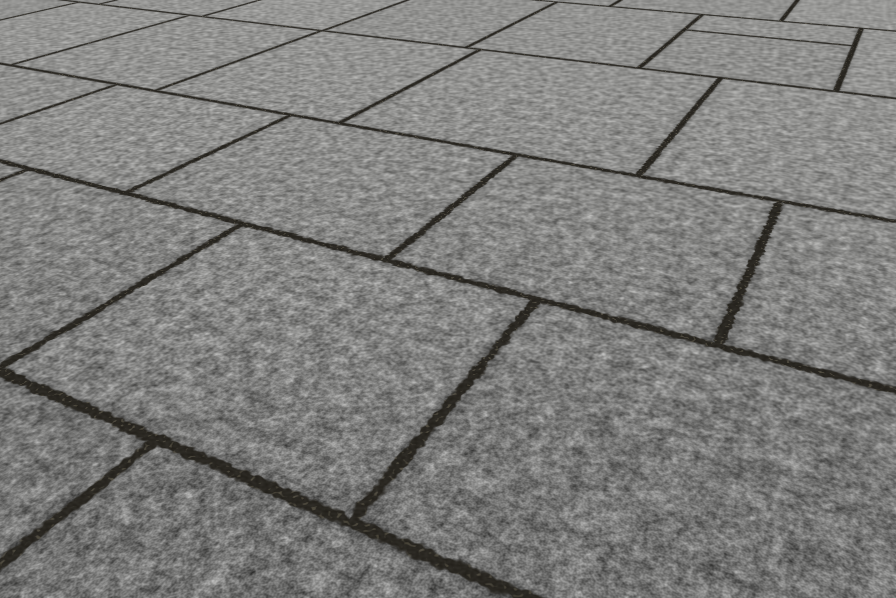
Write a Shadertoy shader that draws this texture.

```glsl
// Grey granite paving seen obliquely: each canvas point is projected onto the ground,
// split into courses and stones of uneven length, then given dark sandy joints
// and a mottled grain from several octaves of gradient noise.

#define HORIZON_HEIGHT 0.2947  // horizon above the top edge, in canvas heights
#define HORIZON_TILT   0.021
#define JOINT_HALF     0.0115  // half joint width, in ground units
#define JOINT_WEAR     0.005
#define GRAIN_CONTRAST 0.125
#define STONE_VARIATION 0.03
#define NEAR_STONE vec3(0.450, 0.450, 0.446)
#define FAR_STONE  vec3(0.580, 0.580, 0.572)
#define JOINT_DARK vec3(0.160, 0.150, 0.128)
#define JOINT_SAND vec3(0.400, 0.380, 0.320)

// Course boundaries going away from the viewer
const float COURSE_EDGE[7] = float[7](0.446, 1.235, 2.005, 2.822, 4.005, 5.197, 6.4);
// Per course: first joint, second joint, then the regular stone length
const vec3 COURSE[6] = vec3[6](
    vec3(0.380, 1.285, 0.900), vec3(0.852, 1.751, 0.919), vec3(0.437, 1.273, 0.950),
    vec3(0.859, 2.000, 0.950), vec3(0.407, 1.215, 0.865), vec3(0.800, 1.750, 0.930));
const float SPLIT_EDGE = 4.80; // one wide stone is cut lengthwise here

float hash(vec2 p) {
    vec3 q = fract(vec3(p.xyx) * 0.1031);
    q += dot(q, q.yzx + 33.33);
    return fract((q.x + q.y) * q.z);
}

float cornerSlope(vec2 cell, vec2 offset) {
    float angle = 6.2832 * hash(cell);
    return dot(vec2(cos(angle), sin(angle)), offset);
}

float gradientNoise(vec2 p) {
    vec2 i = floor(p), f = p - i;
    vec2 w = f * f * f * (f * (f * 6.0 - 15.0) + 10.0);
    vec2 e = vec2(1.0, 0.0);
    float low  = mix(cornerSlope(i, f), cornerSlope(i + e, f - e), w.x);
    float high = mix(cornerSlope(i + e.yx, f - e.yx), cornerSlope(i + 1.0, f - 1.0), w.x);
    return 1.4 * mix(low, high, w.y);
}

// Horizontal and depth position on the ground plane
vec2 groundFromCanvas(vec2 p) {
    float depth = p.y + HORIZON_HEIGHT + HORIZON_TILT * p.x;
    return vec2(1.592 - p.x, 0.557 * (p.x + 2.031)) / depth;
}

// Octaves fade as they become finer than the pixel footprint
float stoneGrain(vec2 ground, float footprint) {
    float sum = 0.0, frequency = 13.0;
    for (int i = 0; i < 5; i++) {
        float fade = 1.0 - smoothstep(0.35, 1.0, frequency * footprint);
        float weight = i == 0 ? 0.35 : 0.85;
        sum += weight * fade * gradientNoise(ground * frequency + 17.0 * float(i));
        frequency *= 2.1;
    }
    return sum;
}

float jointCover(float dist, float footprint) {
    float soft = 0.8 * footprint + 0.0015;
    return 1.0 - smoothstep(JOINT_HALF - soft, JOINT_HALF + soft, dist);
}

void mainImage(out vec4 fragColor, in vec2 fragCoord) {
    vec2 canvas = vec2(fragCoord.x, iResolution.y - fragCoord.y) / iResolution.y;
    vec2 ground = groundFromCanvas(canvas);
    vec2 dx = dFdx(ground), dy = dFdy(ground);
    vec2 footprint = sqrt(dx * dx + dy * dy);

    // Course and distance to its nearest long joint
    int course = 0;
    float longDist = 10.0;
    for (int i = 0; i < 7; i++) {
        longDist = min(longDist, abs(ground.y - COURSE_EDGE[i]));
        if (i < 6 && ground.y > COURSE_EDGE[i]) course = i;
    }

    // Stone index along the course and distance to its cross joints
    int stone = 0;
    float crossDist = 10.0;
    for (int k = 0; k < 7; k++) {
        vec3 c = COURSE[course];
        float joint = k == 0 ? c.x : c.y + c.z * float(k - 1);
        crossDist = min(crossDist, abs(ground.x - joint));
        if (ground.x > joint) stone = k + 1;
    }
    float part = 0.0;
    if (course == 4 && stone == 1) {
        longDist = min(longDist, abs(ground.y - SPLIT_EDGE));
        part = step(SPLIT_EDGE, ground.y);
    }

    // Granite: shade by distance, stone tone, ground grain, fine canvas grain, pale flecks
    float tone = hash(vec2(course, stone) + 7.3 + 0.5 * part) - 0.5;
    float grain = stoneGrain(ground, max(footprint.x, footprint.y));
    float fine = gradientNoise(canvas * vec2(120.0, 190.0));
    float fleck = smoothstep(0.35, 0.75, gradientNoise(ground * 48.0 + 90.0));
    vec3 color = mix(FAR_STONE, NEAR_STONE, smoothstep(-0.05, 0.95, canvas.y));
    color += GRAIN_CONTRAST * grain + 0.06 * fine + STONE_VARIATION * tone;
    color += 0.07 * fleck * smoothstep(0.1, 0.5, canvas.y);

    // Joints: worn edges, a dirty rim, dark filling with grains of sand
    float wear = JOINT_WEAR * (gradientNoise(ground * 24.0) + gradientNoise(ground * 75.0));
    wear *= smoothstep(0.0, 0.4, canvas.y);
    float edgeDist = min(longDist, crossDist) + wear;
    color *= 1.0 - 0.2 * exp(-max(edgeDist - JOINT_HALF, 0.0) / 0.008);
    float cover = max(jointCover(longDist + wear, footprint.y),
                      jointCover(crossDist + wear, footprint.x));
    float sand = smoothstep(0.2, 0.75, gradientNoise(ground * 110.0 + 5.0));
    vec3 filling = mix(JOINT_DARK, JOINT_SAND, 0.6 * sand) + 0.03 * fine;
    fragColor = vec4(clamp(mix(color, filling, cover), 0.0, 1.0), 1.0);
}
```
